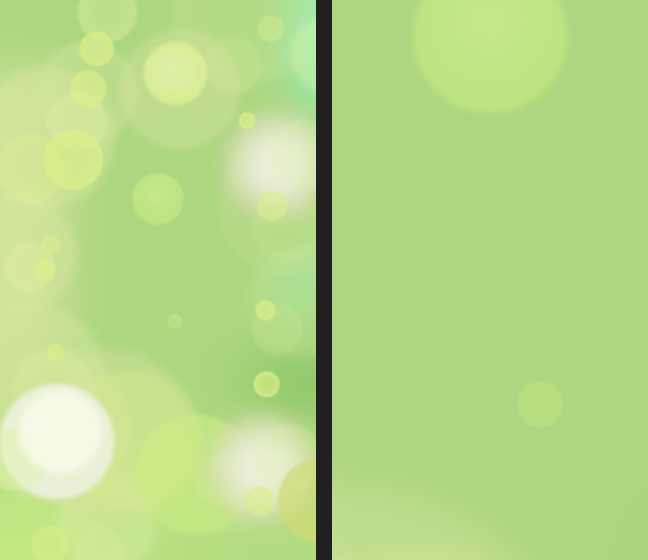
Left: the whole. Right: its middle third, enlarged.
This background is drawn by a Shadertoy shader. Its source:

```glsl
const vec3 LEAF   = vec3(0.675, 0.838, 0.500);
const vec3 FERN   = vec3(0.560, 0.780, 0.410);
const vec3 LIME   = vec3(0.770, 0.915, 0.510);
const vec3 STRAW  = vec3(0.820, 0.885, 0.610);
const vec3 LEMON  = vec3(0.860, 0.935, 0.540);
const vec3 CREAM  = vec3(0.880, 0.950, 0.670);
const vec3 BLUSH  = vec3(0.840, 0.850, 0.670);
const vec3 PEARL  = vec3(0.930, 0.945, 0.870);
const vec3 GOLD   = vec3(0.820, 0.860, 0.470);
const vec3 MINT   = vec3(0.560, 0.940, 0.720);

const int   VEIL_COUNT   = 10;     // large blurred discs
const int   LENS_COUNT   = 11;     // medium translucent discs
const int   BOKEH_COUNT  = 15;     // small crisp discs
const float VEIL_ALPHA   = 0.42;
const float VEIL_BLUR    = 0.026;
const float LENS_BLUR    = 0.009;
const float BOKEH_BLUR   = 0.005;
const float RIM_GAIN     = 0.25;
const float SEED         = 17.0;

// Three random values in 0..1 from one number
vec3 hash31(float n) {
    vec3 q = fract(vec3(n) * vec3(0.1031, 0.1030, 0.0973));
    q += dot(q, q.yzx + 33.33);
    return fract((q.xxy + q.yzz) * q.zyx);
}

float disc(vec2 p, vec2 center, float radius, float blur) {
    return 1.0 - smoothstep(radius - blur, radius + blur, length(p - center));
}

float glow(vec2 p, vec2 center, vec2 size) {
    vec2 d = (p - center) / size;
    return exp(-dot(d, d));
}

// Lens disc: slightly thinner in the middle, fuller at the rim
float bokeh(vec2 p, vec2 center, float radius, float blur) {
    float rim = smoothstep(0.3, 1.0, length(p - center) / radius);
    return disc(p, center, radius, blur) * (1.0 - RIM_GAIN + RIM_GAIN * rim);
}

// Even steps up the canvas, pushed to the sides where the middle stays open
vec2 scatter(int i, int count, float height, float margin, vec3 rnd) {
    float t = (float(i) + 0.2 + 0.6 * rnd.x) / float(count);
    float openness = abs(2.0 * t - 1.0);
    float side = (i % 5 == 1 || i % 5 == 4) ? 1.0 : -1.0;
    return vec2(0.5 + side * mix(0.5 - margin, 0.10, rnd.y * openness), t * height);
}

vec3 backdrop(vec2 p, float height) {
    vec3 col = LEAF;
    float low = 1.0 - smoothstep(0.05, 0.65, p.y);
    col = mix(col, LIME, low * mix(0.85, 0.30, smoothstep(0.1, 0.8, p.x)));
    col = mix(col, STRAW, 0.85 * (1.0 - smoothstep(0.05, 0.38, p.x))
                        * smoothstep(0.35, 0.75, p.y)
                        * (1.0 - smoothstep(height - 0.40, height - 0.05, p.y)));
    col = mix(col, FERN, 0.85 * glow(p, vec2(0.98, 0.56), vec2(0.22, 0.13)));
    col = mix(col, MINT, 0.30 * glow(p, vec2(0.96, 0.88), vec2(0.12)));
    col = mix(col, MINT, 0.90 * glow(p, vec2(1.03, 1.64), vec2(0.13, 0.24)));
    return mix(col, CREAM, 0.40 * disc(p, vec2(1.04, 1.60), 0.12, 0.02));
}

void mainImage(out vec4 fragColor, in vec2 fragCoord) {
    vec2 p = fragCoord / iResolution.x;
    float height = iResolution.y / iResolution.x;
    vec3 col = backdrop(p, height);

    // Large pale veils, fainter to the right
    for (int i = 0; i < VEIL_COUNT; i++) {
        vec3 rnd = hash31(float(i) + SEED);
        vec2 center = scatter(i, VEIL_COUNT, height, 0.04, rnd);
        float radius = mix(0.15, 0.26, rnd.z);
        float blur = VEIL_BLUR * (0.5 + rnd.x);
        float alpha = VEIL_ALPHA * mix(1.0, 0.45, step(0.5, center.x));
        col = mix(col, mix(STRAW, CREAM, rnd.x), alpha * bokeh(p, center, radius, blur));
    }

    // Broad discs near the lower edge
    col = mix(col, STRAW, 0.50 * disc(p, vec2(0.34, 0.40), 0.27, 0.035));
    col = mix(col, LIME, 0.75 * disc(p, vec2(0.62, 0.27), 0.19, 0.012));
    col = mix(col, LEMON, 0.30 * disc(p, vec2(0.42, 0.38), 0.22, 0.02));

    // Medium translucent discs
    for (int i = 0; i < LENS_COUNT; i++) {
        vec3 rnd = hash31(float(i) * 5.0 + SEED + 140.0);
        vec2 center = scatter(i, LENS_COUNT, height, 0.08, rnd);
        float radius = mix(0.07, 0.13, rnd.z);
        float alpha = mix(0.20, 0.45, rnd.x) * mix(1.0, 0.5, step(0.5, center.x));
        col = mix(col, mix(LEMON, CREAM, rnd.y), alpha * bokeh(p, center, radius, LENS_BLUR));
    }

    // Halo and bright disc, then two quiet accents in the open middle
    col = mix(col, STRAW, 0.50 * disc(p, vec2(0.57, 1.49), 0.19, 0.020));
    float core = glow(p, vec2(0.55, 1.55), vec2(0.09));
    col = mix(col, mix(LEMON, CREAM, core), 0.85 * disc(p, vec2(0.555, 1.54), 0.10, 0.010));
    col = mix(col, LIME, 0.70 * disc(p, vec2(0.50, 1.143), 0.081, 0.007));
    col = mix(col, CREAM, 0.25 * glow(p, vec2(0.50, 1.16), vec2(0.045)));
    col = mix(col, LIME, 0.50 * disc(p, vec2(0.553, 0.755), 0.024, 0.003));

    // Hazy white lights with a warm fringe
    for (int i = 0; i < 2; i++) {
        vec2 center = mix(vec2(0.88, 1.25), vec2(0.83, 0.29), float(i));
        col = mix(col, BLUSH, 0.65 * disc(p, center, 0.17, 0.065));
        col = mix(col, PEARL, 0.90 * disc(p, center, 0.115, 0.085));
        col = mix(col, CREAM, 0.22 * disc(p, center + vec2(0.08, 0.03), 0.11, 0.010));
    }
    col = mix(col, GOLD, 0.75 * bokeh(p, vec2(1.01, 0.19), 0.13, 0.008));

    // Small crisp discs
    for (int i = 0; i < BOKEH_COUNT; i++) {
        vec3 rnd = hash31(float(i) * 3.0 + SEED + 60.0);
        vec2 center = scatter(i, BOKEH_COUNT, height, 0.14, rnd);
        float radius = mix(0.026, 0.095, rnd.z * rnd.z);
        float alpha = mix(0.45, 0.85, rnd.x);
        col = mix(col, LEMON, alpha * bokeh(p, center, radius, BOKEH_BLUR));
    }

    // Overexposed disc at lower left with a pale neighbour
    vec2 sun = vec2(0.18, 0.375);
    col = mix(col, PEARL, 0.90 * disc(p, sun, 0.182, 0.014));
    col = mix(col, CREAM, 0.45 * disc(p, vec2(0.05, 0.32), 0.10, 0.010));
    col = mix(col, vec3(0.98, 0.99, 0.93), 0.75 * disc(p, sun + vec2(0.01, 0.03), 0.13, 0.02));

    fragColor = vec4(clamp(col, 0.0, 1.0), 1.0);
}
```
